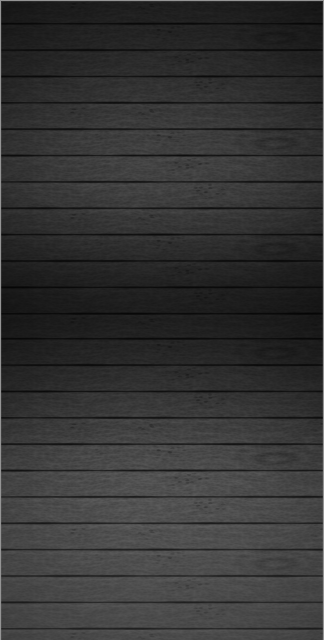
A Shadertoy shader for this texture:

```glsl
// Stacked dark grey wood planks with weathered grain, lit by two soft pools of light.

float hash(vec2 p) {
    p = fract(p * vec2(0.1031, 0.1137));
    p += dot(p, p.yx + 33.33);
    return fract((p.x + p.y) * p.x * 57.3);
}

// Cellular noise: distance to the nearest scattered point.
float cellular(vec2 p) {
    vec2 cell = floor(p);
    float nearest = 2.0;
    for (int j = -1; j <= 1; j++)
        for (int i = -1; i <= 1; i++) {
            vec2 c = cell + vec2(i, j);
            vec2 point = c + vec2(hash(c + 7.0), hash(c.yx + 61.0));
            nearest = min(nearest, length(p - point));
        }
    return nearest;
}

// Relative brightness of the wood; p.x spans the board, p.y its height.
float woodGrain(vec2 p, float board) {
    float seed = board * 37.0 + 11.0;
    float wave = 0.07 * sin(p.x * 8.0 + seed) + 0.04 * sin(p.x * 21.0 + seed * 1.7);
    float y = p.y + wave;

    // Long fibres, medium streaks and short fine pores.
    float grain = 0.13 * (cellular(vec2(p.x * 7.0, y * 7.0) + seed) - 0.5);
    grain += 0.15 * (cellular(vec2(p.x * 26.0, y * 10.0) + seed * 2.0) - 0.5);
    grain += 0.17 * (cellular(vec2(p.x * 75.0, y * 13.0) + seed * 4.0) - 0.5);

    // Dark scratches, gathered in patches and along the upper edge.
    float fleck = smoothstep(0.32, 0.10, cellular(vec2(p.x * 34.0, y * 6.0) + seed * 3.0));
    float patches = smoothstep(0.3, 1.3, sin(p.x * 9.0 + seed) + 0.6 * sin(p.x * 23.0 + seed * 2.0));
    float upperEdge = exp(-pow((p.y - 0.3) / 0.22, 2.0));
    grain -= 0.26 * fleck * patches * (0.25 + 0.75 * upperEdge);

    // Arched rings around a knot, on one board in four.
    vec2 k = (p - vec2(0.85, 0.5)) * vec2(9.0, 2.4);
    float rings = sin(length(k + vec2(0.0, wave)) * 10.0);
    float knot = exp(-dot(k, k) * 0.9) * (1.0 - step(0.5, abs(board - 1.0)));
    grain += knot * (0.10 * rings - 0.10);
    return 1.0 + grain;
}

void mainImage(out vec4 fragColor, in vec2 fragCoord) {
    vec2 uv = fragCoord / iResolution.xy;
    float down = 1.0 - uv.y;

    // Two stacked panels of twelve boards, then the start of a third.
    float v = fract(down / 0.4922) * 11.95 + 0.10;
    float board = mod(floor(v), 4.0);
    float across = fract(v);
    float pixel = 24.3 / iResolution.y;

    // Upper pool of light fades out; the lower one reaches the bottom.
    float upper = 0.12 + 0.145 * smoothstep(-0.02, 0.27, down)
                * (1.0 - smoothstep(0.27, 0.49, down));
    float lower = 0.12 + 0.205 * smoothstep(0.47, 0.78, down)
                - 0.025 * smoothstep(0.80, 1.0, down);
    float light = mix(upper, lower, step(0.4922, down));
    float side = 2.0 * uv.x - 1.0;
    light *= 1.0 - mix(0.28, 0.14, smoothstep(0.5, 0.95, down)) * side * side;

    // Wood, softer towards the bottom.
    float fade = smoothstep(0.65, 1.0, down);
    float tone = light * mix(1.0, woodGrain(vec2(uv.x, across), board), 1.0 - 0.35 * fade);

    // Faint bevel, then a thin seam whose depth and width wander.
    tone *= 1.0 + 0.07 * exp(-pow((across - 0.13) / 0.07, 2.0));
    float seamId = floor(v + 0.5);
    float wander = sin(uv.x * 11.0 + seamId * 2.4) + 0.6 * sin(uv.x * 37.0 + seamId * 5.1);
    float seam = min(across, 1.0 - across);
    float line = 1.0 - smoothstep(0.0, 0.04 + 0.008 * wander + pixel * 0.6, seam);
    tone *= 1.0 - line * (0.66 + 0.07 * wander) * (1.0 - 0.22 * fade);

    // Thin pale rim on the left, right and top.
    float rim = min(min(uv.x, 1.0 - uv.x), down * iResolution.y / iResolution.x);
    float soft = 0.5 / iResolution.x;
    tone = mix(0.58, tone, smoothstep(0.0038 - soft, 0.0038 + soft, rim));

    fragColor = vec4(vec3(tone), 1.0);
}
```
